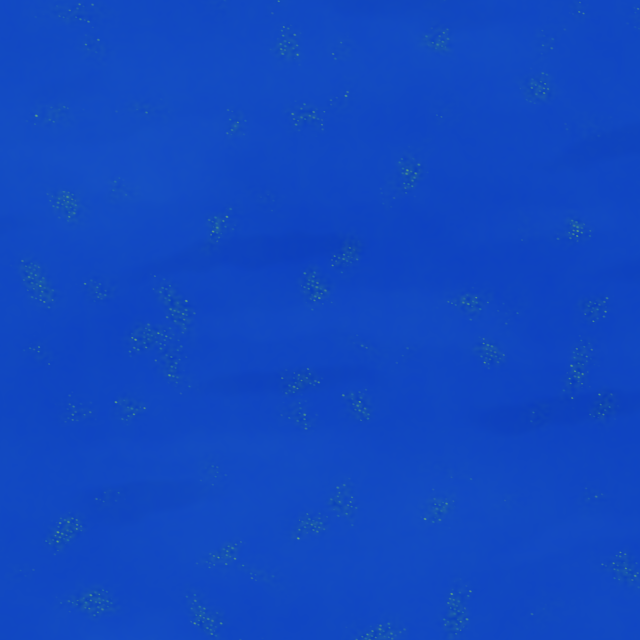
This texture is drawn by a Shadertoy shader. Its source:

```glsl
// Deep blue painted ground with broad tonal drifts and faint brush streaks,
// dusted with small dense clusters of teal and yellow-green specks. Gradient
// noise shades the ground; jittered grids place the clusters and the specks.

vec2 hash2(vec2 p) {
    vec3 q = fract(vec3(p.xyx) * vec3(0.1031, 0.1030, 0.0973));
    q += dot(q, q.yzx + 33.33);
    return fract((q.xx + q.yz) * q.zy);
}

float gradientDot(vec2 cell, vec2 offset, vec2 local) {
    float angle = 6.2832 * hash2(cell + offset + 57.0).x;
    return dot(vec2(cos(angle), sin(angle)), local - offset);
}

float gradientNoise(vec2 p) {
    vec2 i = floor(p), f = fract(p);
    vec2 u = f * f * f * (f * (f * 6.0 - 15.0) + 10.0);
    float low = mix(gradientDot(i, vec2(0, 0), f), gradientDot(i, vec2(1, 0), f), u.x);
    float high = mix(gradientDot(i, vec2(0, 1), f), gradientDot(i, vec2(1, 1), f), u.x);
    return mix(low, high, u.y);
}

// Density of the speck clusters: stretched, turned, ragged blobs
float clusterDensity(vec2 uv) {
    vec2 p = uv * 8.0, home = floor(p);
    p += 0.16 * vec2(gradientNoise(uv * 30.0), gradientNoise(uv * 30.0 + 61.0));
    float density = 0.0;
    for (int y = -1; y <= 1; y++) {
        for (int x = -1; x <= 1; x++) {
            vec2 cell = home + vec2(x, y);
            vec2 place = hash2(cell + 11.0), shape = hash2(cell + 83.0);
            vec2 d = p - cell - 0.05 - 0.9 * place;
            float angle = 3.1416 * shape.x;
            d = mat2(cos(angle), -sin(angle), sin(angle), cos(angle)) * d;
            d /= vec2(0.17 + 0.18 * shape.y * shape.y, 0.14);
            float strength = 0.15 + 0.85 * smoothstep(0.0, 0.8, hash2(cell + 141.0).x);
            density = max(density, strength * exp(-dot(d, d)));
        }
    }
    return density;
}

// Ground: broad light and dark drifts, ragged streaks, patchy mottle, grain
vec3 groundColor(vec2 uv) {
    float drift = gradientNoise(uv * vec2(1.7, 2.6) + 4.0)
                + 0.6 * gradientNoise(uv * vec2(4.0, 7.0) + 21.0);
    drift += 0.8 * smoothstep(0.75, 0.0, length((uv - vec2(0.0, 0.85)) * vec2(1.0, 1.6))) - 0.08;
    vec2 slanted = vec2(uv.x, uv.y - 0.12 * uv.x);
    slanted.y += 0.03 * gradientNoise(uv * 6.0) + 0.012 * gradientNoise(uv * 24.0);
    float streak = gradientNoise(slanted * vec2(2.2, 10.0) + 37.0);
    float darkStroke = smoothstep(0.22, 0.42, streak);
    float paleStroke = smoothstep(0.18, 0.40, -streak);
    float mottle = gradientNoise(uv * vec2(24.0, 18.0) + 9.0);
    float grain = gradientNoise(uv * 75.0);
    vec3 blue = vec3(0.067, 0.281, 0.760);
    blue += vec3(0.014, 0.025, 0.010) * clamp(drift, -0.6, 0.7);
    blue += vec3(0.007, 0.010, 0.004) * paleStroke;
    blue -= vec3(0.007, 0.014, 0.014) * darkStroke;
    blue += vec3(0.004, 0.009, -0.005) * mottle;
    return blue + vec3(0.004, 0.007, -0.008) * grain;
}

void mainImage(out vec4 fragColor, in vec2 fragCoord) {
    vec2 uv = fragCoord / iResolution.y;
    vec3 color = groundColor(uv);

    // Greenish halo with dull light and dark flecks between the specks
    float density = clusterDensity(uv);
    float fleck = gradientNoise(uv * vec2(110.0, 135.0));
    color += density * vec3(0.010, 0.026, -0.060);
    color += density * fleck * vec3(0.07, 0.11, -0.05);

    // Fine soft dashes: rows are shifted at random to hide the grid
    vec2 p = mat2(0.94, 0.34, -0.34, 0.94) * uv * 145.0;
    p.x += 5.0 * hash2(vec2(floor(p.y), 7.0)).x;
    vec2 cell = floor(p);
    vec2 chance = hash2(cell + 211.0), tint = hash2(cell + 307.0);
    vec2 d = fract(p) - 0.5 - 0.24 * (hash2(cell + 409.0) - 0.5);
    float radius = 0.34 + 0.14 * chance.y;
    float speck = 1.0 - smoothstep(0.0, radius, length(d * vec2(0.85, 1.15)));
    speck *= smoothstep(0.0, 0.15, density * 0.85 - chance.x);

    vec3 teal = vec3(0.15, 0.46, 0.66), yellowGreen = vec3(0.42, 0.70, 0.48);
    vec3 speckColor = mix(teal, yellowGreen, tint.x * tint.x);
    color = mix(color, speckColor, speck * (0.40 + 0.55 * tint.y));

    fragColor = vec4(color, 1.0);
}
```
